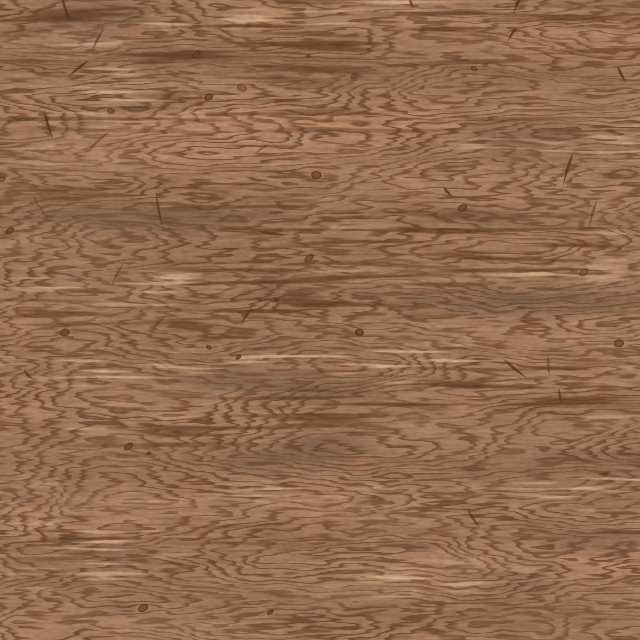
A three.js fragment shader for this texture:

```glsl
varying vec2 vUv;

float hash(vec2 p) {
  vec3 q = fract(vec3(p.xyx) * 0.1031);
  q += dot(q, q.yzx + 33.33);
  return fract((q.x + q.y) * q.z);
}

float cornerSlope(vec2 cell, vec2 offset) {
  float angle = 6.2832 * hash(cell + 57.0);
  return dot(vec2(cos(angle), sin(angle)), offset);
}

// Gradient noise, roughly -0.7 to 0.7
float noise(vec2 p) {
  vec2 i = floor(p), f = fract(p);
  vec2 u = f * f * f * (f * (f * 6.0 - 15.0) + 10.0);
  vec2 e = vec2(1.0, 0.0);
  return mix(mix(cornerSlope(i, f), cornerSlope(i + e.xy, f - e.xy), u.x),
             mix(cornerSlope(i + e.yx, f - e.yx), cornerSlope(i + e.xx, f - e.xx), u.x), u.y);
}

// Growth ring count: its contours form the cathedral figure
float ringHeight(vec2 p) {
  p.y += 0.02 * noise(p * vec2(3.0, 5.0) + 8.0);
  float h = 9.5 * noise(p * vec2(2.3, 11.0) + 3.0);
  h += 3.2 * noise(p * vec2(5.0, 25.0) + 31.0);
  h += 0.9 * noise(p * vec2(17.0, 60.0) + 12.0);
  return h + 16.0 * p.y;
}

float rings(vec2 p) {
  float h = ringHeight(p);
  float slope = abs(ringHeight(p + vec2(0.0, 0.001)) - h) * 1000.0;
  h += 0.65 * noise(p * vec2(24.0, 190.0));
  float f = fract(h);
  float line = smoothstep(0.42, 0.78, f) * (1.0 - smoothstep(0.86, 1.0, f));
  return mix(line, 0.4, smoothstep(110.0, 300.0, slope));
}

// Tapered slanted cuts
float scratches(vec2 p) {
  float mask = 0.0;
  for (int i = 0; i < 26; i++) {
    float k = float(i);
    vec2 d = p - vec2(hash(vec2(k, 1.0)), hash(vec2(k, 2.0)));
    float angle = 1.57 + 2.0 * (hash(vec2(k, 3.0)) - 0.5);
    angle += step(0.75, hash(vec2(k, 4.0))) * 0.9;
    vec2 axis = vec2(cos(angle), sin(angle));
    float along = dot(d, axis) / mix(0.009, 0.03, hash(vec2(k, 5.0)));
    float across = abs(dot(d, vec2(-axis.y, axis.x)) + 0.001 * along * along);
    float width = 0.0027 * (1.0 - along * along) * (0.75 + 0.25 * along);
    float cut = smoothstep(-0.0012, 0.0012, width - across) * step(abs(along), 1.0);
    mask = max(mask, cut * mix(0.45, 0.95, hash(vec2(k, 6.0))));
  }
  return mask;
}

// Pin knots: x is the filled spot, y its dark rim
vec2 pinKnots(vec2 p) {
  vec2 mask = vec2(0.0);
  for (int i = 0; i < 24; i++) {
    float k = float(i);
    vec2 d = p - vec2(hash(vec2(k, 11.0)), hash(vec2(k, 12.0)));
    d.y += d.x * (hash(vec2(k, 13.0)) - 0.5);
    float radius = mix(0.003, 0.0072, hash(vec2(k, 14.0)));
    float dist = length(d * vec2(0.85, 1.1)) - radius;
    float strength = mix(0.45, 0.95, hash(vec2(k, 15.0)));
    float spot = 1.0 - smoothstep(-0.0012, 0.0012, dist);
    float rim = 1.0 - smoothstep(0.0, 0.0018, abs(dist + 0.001));
    mask = max(mask, strength * vec2(spot, rim));
  }
  return mask;
}

void main() {
  vec2 p = vUv;
  vec3 darkBrown = vec3(0.38, 0.245, 0.15);

  // Ground tone with broad bands and greyish stains
  float band = noise(p * vec2(1.4, 13.0) + 70.0);
  vec3 color = vec3(0.635, 0.472, 0.36) * (1.0 + 0.16 * band);
  float stain = smoothstep(0.12, 0.5, noise(p * vec2(3.0, 16.0) + 44.0));
  color = mix(color, vec3(0.43, 0.34, 0.26), 0.5 * stain);

  // Growth rings
  float ringDepth = 0.68 + 0.4 * noise(p * vec2(4.0, 22.0) + 90.0);
  color = mix(color, darkBrown + 0.03, rings(p) * ringDepth);

  // Fibres gathered in dark and pale horizontal streaks
  float fibre = noise(p * vec2(5.0, 110.0) + 15.0);
  float denseZone = smoothstep(-0.1, 0.35, noise(p * vec2(1.1, 9.0) + 27.0));
  color = mix(color, darkBrown, 0.75 * denseZone * smoothstep(0.02, 0.4, fibre));
  float paleZone = smoothstep(0.05, 0.45, noise(p * vec2(2.5, 15.0) + 63.0));
  float paleFibre = smoothstep(0.05, 0.42, noise(p * vec2(9.0, 150.0) + 81.0));
  color = mix(color, vec3(0.83, 0.68, 0.54), 0.75 * paleZone * paleFibre);
  color *= 1.0 + 0.14 * noise(p * vec2(13.0, 170.0) + 5.0);
  color *= 1.0 + 0.09 * noise(p * vec2(95.0, 240.0) + 19.0);

  // Blemishes
  vec2 knot = pinKnots(p);
  color = mix(color, vec3(0.4, 0.25, 0.16), knot.x * 0.8);
  color = mix(color, vec3(0.29, 0.17, 0.1), knot.y * 0.6);
  color = mix(color, vec3(0.31, 0.18, 0.1), scratches(p) * 0.85);

  gl_FragColor = vec4(color, 1.0);
}
```
